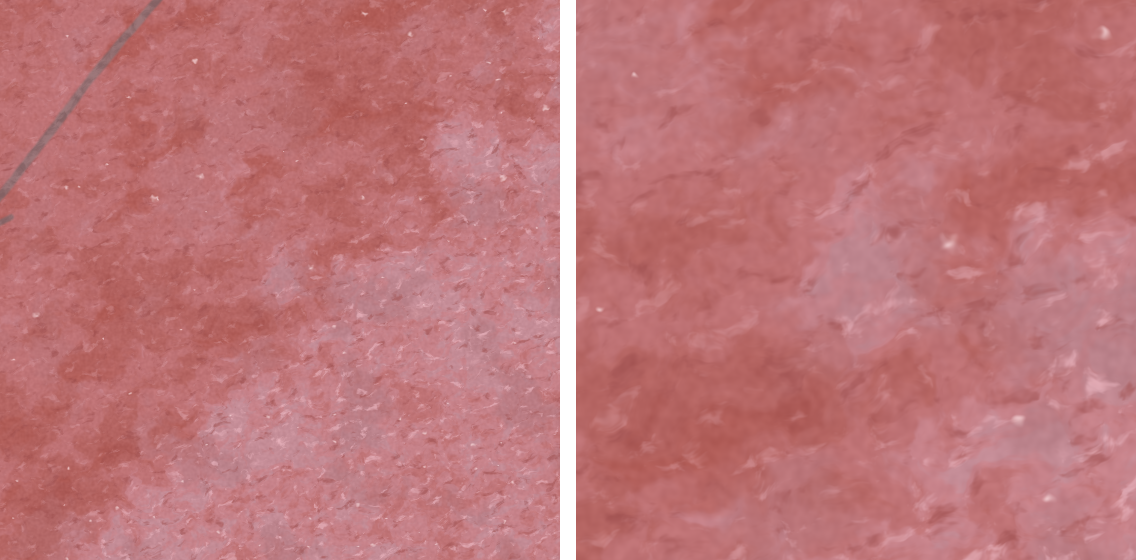
Left, the full canvas; right, a detail of the centre.
Write a WebGL 2 fragment shader that draws this texture.

```glsl
#version 300 es
precision highp float;
// Weathered red stone with pale frosting, ragged flecks and a thin grey joint.
uniform vec2 u_resolution;
out vec4 fragColor;

vec2 hash2(vec2 cell) {
  vec3 q = fract(cell.xyx * vec3(0.1031, 0.1030, 0.0973));
  q += dot(q, q.yzx + 33.33);
  return fract((q.xx + q.yz) * q.zy);
}

vec2 gradientAt(vec2 cell) {
  float angle = 6.2832 * hash2(cell).x;
  return vec2(cos(angle), sin(angle));
}

float gradientNoise(vec2 p) {
  vec2 i = floor(p), f = p - i;
  vec2 u = f * f * f * (f * (f * 6.0 - 15.0) + 10.0);
  vec2 e = vec2(0.0, 1.0);
  float low = mix(dot(gradientAt(i), f), dot(gradientAt(i + e.yx), f - e.yx), u.x);
  float high = mix(dot(gradientAt(i + e), f - e), dot(gradientAt(i + 1.0), f - 1.0), u.x);
  return mix(low, high, u.y);
}

float fbm(vec2 p) {
  float sum = 0.0, amplitude = 1.0;
  for (int i = 0; i < 4; i++) {
    sum += amplitude * gradientNoise(p);
    p = mat2(1.6, 1.2, -1.2, 1.6) * p + 17.3;
    amplitude *= 0.55;
  }
  return sum;
}

float segmentDistance(vec2 p, vec2 a, vec2 b) {
  vec2 ab = b - a;
  return length(p - a - ab * clamp(dot(p - a, ab) / dot(ab, ab), 0.0, 1.0));
}

// Small bright chips, one candidate in each cell.
float specks(vec2 p, float cells, float share) {
  vec2 cell = floor(p * cells);
  vec2 pick = hash2(cell + 71.0);
  vec2 offset = fract(p * cells) - 0.3 - 0.4 * hash2(cell + 9.0);
  offset += 0.16 * vec2(gradientNoise(p * 120.0), gradientNoise(p * 120.0 + 40.0));
  float radius = mix(0.1, 0.2, pick.y);
  return step(pick.x, share) * (1.0 - smoothstep(0.0, radius, length(offset * vec2(0.8, 1.1))));
}

vec3 stoneColour(float tone) {
  vec3 c = mix(vec3(0.67, 0.345, 0.33), vec3(0.71, 0.395, 0.385), smoothstep(-0.1, 0.1, tone));
  c = mix(c, vec3(0.75, 0.45, 0.46), smoothstep(0.10, 0.28, tone));
  c = mix(c, vec3(0.78, 0.51, 0.54), smoothstep(0.34, 0.50, tone));
  c = mix(c, vec3(0.77, 0.55, 0.59), smoothstep(0.52, 0.66, tone));
  return mix(c, vec3(0.85, 0.63, 0.67), smoothstep(0.70, 0.92, tone));
}

void main() {
  vec2 p = gl_FragCoord.xy / u_resolution;
  // Grain leans gently up to the right.
  vec2 grain = mat2(0.95, -0.31, 0.31, 0.95) * p * vec2(0.9, 1.15);
  vec2 warp = vec2(fbm(p * 16.0 + 5.0), fbm(p * 16.0 + 31.0));

  float broad = fbm(grain * 4.5 + 2.0 + 0.12 * warp);
  float medium = fbm(grain * 15.0 + 0.4 * warp + 50.0);
  float fine = fbm(grain * 48.0 + 0.7 * warp + 90.0);

  // Frosting covers the lower right, behind a ragged diagonal edge.
  float edge = p.x - 0.93 * p.y - 0.13 + 0.15 * broad + 0.09 * medium;
  float frost = smoothstep(-0.17, 0.15, edge);
  float rough = mix(0.5, 1.0, frost);

  // A redder lower right corner and a pink upper left one vary the frosting.
  float corners = 0.10 * exp(-12.0 * dot(p - vec2(0.15, 0.92), p - vec2(0.15, 0.92)));
  corners -= 0.10 * exp(-14.0 * dot(p - vec2(0.82, 0.14), p - vec2(0.82, 0.14)));
  float tone = 0.20 + 0.37 * frost + 0.27 * broad + 0.21 * medium + 0.20 * rough * fine + corners;
  vec3 colour = stoneColour(tone);

  // Dull mauve staining in patches.
  float stain = smoothstep(0.05, 0.4, fbm(p * 7.0 + 120.0) + 0.3 * medium);
  colour = mix(colour, vec3(0.70, 0.475, 0.505), stain * mix(0.2, 0.55, frost));

  // Rusty hollows and small dark pits.
  float rust = smoothstep(0.12, 0.6, fbm(grain * vec2(6.0, 9.0) + 200.0 + 0.2 * warp));
  colour = mix(colour, vec3(0.68, 0.335, 0.305), 0.65 * rust * (1.0 - 0.85 * frost));
  float pits = smoothstep(0.2, 0.75, fbm(grain * vec2(36.0, 48.0) + 0.5 * warp + 300.0));
  colour = mix(colour, vec3(0.63, 0.32, 0.32), 0.6 * pits);

  // Pale flakes and a few bright chips.
  float flakes = smoothstep(0.2, 0.75, fbm(grain * vec2(44.0, 54.0) + 0.6 * warp + 400.0));
  colour = mix(colour, vec3(0.90, 0.69, 0.73), flakes * mix(0.3, 0.75, frost));
  float chips = specks(p, 24.0, 0.02) + specks(p + 0.37, 44.0, 0.015 + 0.04 * frost);
  colour = mix(colour, vec3(0.94, 0.80, 0.81), 0.8 * min(chips, 1.0));

  // Soft surface grain.
  colour += 0.03 * gradientNoise(p * 110.0) + 0.025 * gradientNoise(p * 190.0 + 8.0);

  // Grey joint across the upper left corner, with a short stub below it.
  vec2 bent = p + vec2(0.004 * sin(p.y * 16.0) + 0.003 * medium, 0.0);
  float joint = segmentDistance(bent, vec2(-0.02, 0.63), vec2(0.30, 1.025));
  float stub = segmentDistance(bent, vec2(-0.02, 0.592), vec2(0.018, 0.612));
  float seam = 1.0 - smoothstep(0.004, 0.0105, min(joint, stub + 0.002));
  vec3 seamColour = mix(vec3(0.50, 0.38, 0.39), vec3(0.60, 0.47, 0.48), smoothstep(-0.6, 0.6, fine));
  colour = mix(colour, seamColour, 0.9 * seam);

  fragColor = vec4(clamp(colour, 0.0, 1.0), 1.0);
}
```
